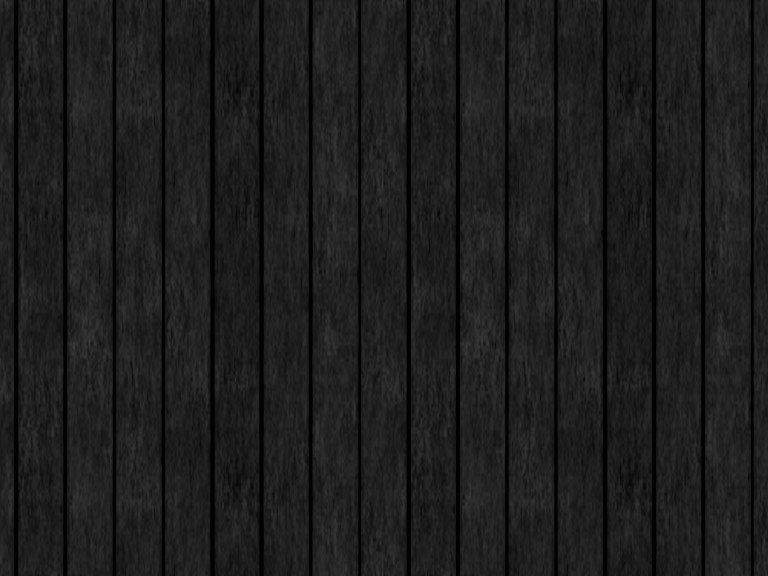
Write a Shadertoy shader that draws this texture.

```glsl
#define BOARDS 15.65        // boards across the canvas
#define FIRST_GROOVE 0.33   // left offset of the first groove, in boards
#define TILE 8.0            // boards before the pattern repeats
#define GRAIN 0.135         // contrast of the fine fibres
#define BLOTCH 0.055        // contrast of the broad stains
#define CRACK 0.06          // depth of the short dark splits
#define GROOVE_COLOR vec3(0.008)
#define WOOD_TINT vec3(1.0, 1.0, 0.995)

// Mean brightness of each board and half width of the groove on its left
const float boardTone[8] = float[8](0.112, 0.132, 0.124, 0.128, 0.110, 0.124, 0.130, 0.120);
const float grooveHalf[8] = float[8](0.044, 0.040, 0.034, 0.033, 0.043, 0.043, 0.039, 0.027);

float hash(vec2 p) {
    vec3 q = fract(vec3(p.xyx) * 0.1031);
    q += dot(q, q.yzx + 33.33);
    return fract((q.x + q.y) * q.z);
}

// Value noise over a unit tile that wraps after the given number of cells
float noise(vec2 tilePos, vec2 cells, float seed) {
    vec2 p = tilePos * cells;
    vec2 i = floor(p), f = fract(p);
    f = f * f * (3.0 - 2.0 * f);
    vec2 a = mod(i, cells) + seed;
    vec2 b = mod(i + 1.0, cells) + seed;
    return mix(mix(hash(a), hash(vec2(b.x, a.y)), f.x),
               mix(hash(vec2(a.x, b.y)), hash(b), f.x), f.y);
}

// Brightness of the wood surface
float wood(vec2 p, int board) {
    float seed = float(board) * 17.0;
    vec2 t = p / TILE;
    t.x += 0.002 * (noise(t, vec2(24.0, 20.0), 5.0) - 0.5);

    // Broad stains, drawn out along the board
    float stain = 0.65 * noise(t, vec2(16.0, 9.0), seed + 3.0)
                + 0.35 * noise(t, vec2(48.0, 20.0), seed + 11.0) - 0.5;

    // Fibres at several lengths, stronger in the pale worn patches
    float fibre = 0.28 * noise(t, vec2(128.0, 14.0), 41.0)
                + 0.36 * noise(t, vec2(224.0, 44.0), 73.0)
                + 0.36 * noise(t, vec2(256.0, 120.0), 97.0) - 0.5;
    float worn = smoothstep(0.45, 0.8, noise(t, vec2(20.0, 10.0), seed + 29.0));

    // Thin, sparse splits
    float split = smoothstep(0.82, 0.98, noise(t, vec2(230.0, 24.0), 131.0));
    split *= smoothstep(0.5, 0.8, noise(t, vec2(24.0, 12.0), 151.0));

    return boardTone[board] + BLOTCH * stain
         + GRAIN * fibre * (1.0 + 0.5 * worn) + 0.014 * worn - CRACK * split;
}

void mainImage(out vec4 fragColor, in vec2 fragCoord) {
    float pixel = BOARDS / iResolution.x;
    vec2 p = fragCoord * pixel - vec2(FIRST_GROOVE, 0.0);

    int board = int(mod(floor(p.x), TILE));
    int groove = int(mod(floor(p.x + 0.5), TILE));
    float edge = abs(fract(p.x + 0.5) - 0.5);

    // Nearly straight groove with a soft shadow on the board edges
    float ragged = 0.008 * (noise(p / TILE, vec2(8.0, 40.0), 7.0) - 0.5);
    float gap = edge - grooveHalf[groove] - ragged;
    float face = smoothstep(-0.6 * pixel, 0.6 * pixel, gap);
    float shade = mix(0.82, 1.0, smoothstep(0.0, 0.07, gap));

    vec3 surface = WOOD_TINT * max(wood(p, board), 0.02) * shade;
    fragColor = vec4(mix(GROOVE_COLOR, surface, face), 1.0);
}
```
